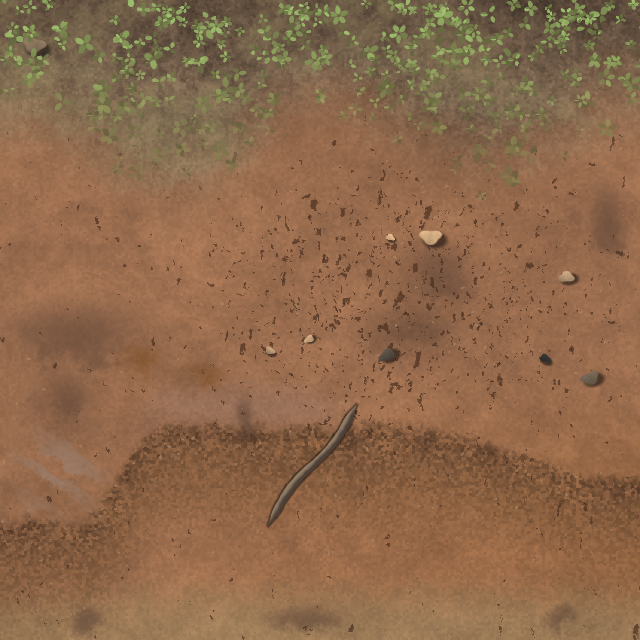
Reproduce this texture procedurally as a Shadertoy shader.

```glsl
// Wet clay bank: sprouting topsoil above, scattered stones, a gritty ridge and a fallen stick.

float hash(vec2 p) {
  vec3 q = fract(p.xyx * .1031);
  q += dot(q, q.yzx + 33.33);
  return fract((q.x + q.y) * q.z);
}
float fade(float a, float b, float d) { return 1. - smoothstep(a, b, d); }
mat2 turn(float a) { return mat2(cos(a), sin(a), -sin(a), cos(a)); }

// Offset from the nearest scattered point (xy), its id (z), blended tone (w)
vec4 cell(vec2 p) {
  vec2 base = floor(p), sum = vec2(0);
  vec3 best = vec3(9);
  for (int k = 0; k < 9; k++) {
    vec2 c = base + vec2(k % 3 - 1, k / 3 - 1);
    vec2 o = p - c - .15 - .7 * vec2(hash(c), hash(c + 47.));
    float id = hash(c + 91.);
    if (dot(o, o) < dot(best.xy, best.xy)) best = vec3(o, id);
    sum += exp(-6. * dot(o, o)) * vec2(id, 1);
  }
  return vec4(best, sum.x / sum.y);
}

float mottle(vec2 p) {
  float total = 0., amp = .85;
  for (int i = 0; i < 5; i++) {
    total += amp * (cell(p + 60.).w - .5);
    p = turn(.6) * p * 2.1 + 17.;
    amp *= .62;
  }
  return total;
}

float soilEdge(float x) { return .76 + .05 * cos(x * 13. - .3); }

float ridgeHeight(float x) {
  return .19 + .15 * smoothstep(.12, .26, x) - .02 * smoothstep(.33, .6, x) - .07 * smoothstep(.66, .95, x);
}

// Rosette of leaves: coverage (x) and tone (y)
vec2 sprout(vec2 p, float scale) {
  vec3 c = cell(p * scale + scale).xyz;
  vec2 root = p - c.xy / scale;
  float clump = .5 + .5 * sin(root.x * 31. + 2. * sin(root.y * 19.)) * sin(root.y * 27.);
  float density = smoothstep(-.04, .12, root.y - soilEdge(root.x)) * (.12 + .5 * clump);
  density *= .45 + .55 * smoothstep(.1, .25, root.x);
  float sector = 6.2832 / (3. + floor(3. * fract(c.z * 13.)));
  float a = (atan(c.y, c.x) + c.z * 40.) / sector, fold = (fract(a) - .5) * sector;
  vec2 leaf = length(c.xy) * vec2(cos(fold), sin(fold)) - vec2(.24, 0);
  float d = length(leaf / vec2(.19, .12)) / (.75 + .4 * fract(c.z * 71.));
  float grows = step(hash(vec2(c.z * 900., scale)), density);
  return vec2(grows * fade(.75, 1.2, d), hash(vec2(floor(a) + 9., c.z * 300.)));
}

// Small crumb, squashed at a random angle
float crumb(vec2 p, float scale, float density) {
  vec3 c = cell(p * scale + scale).xyz;
  vec2 q = turn(c.z * 20.) * c.xy * vec2(1, 1.7);
  float r = .12 + .25 * fract(c.z * 57.);
  return step(fract(c.z * 133.), density) * fade(.65 * r, r, length(q) + .05 * sin(q.x * 23.));
}

void mainImage(out vec4 fragColor, in vec2 fragCoord) {
  vec2 p = fragCoord / iResolution.xy;
  float broad = mottle(p * vec2(5, 7)), rough = mottle(p * 32. + 5.);
  vec2 w = p + .02 * vec2(broad, rough);
  float grit = cell(p * 210.).z - .5;

  // Clay, paler along the foot
  vec3 col = mix(vec3(.61, .43, .31), vec3(.6, .41, .27), p.x * fade(.2, .45, p.y));
  col = mix(col, vec3(.61, .48, .34), fade(.015, .12, w.y));
  col *= 1. + .13 * broad + .09 * rough;

  // Ridge with a pale wet lip and dark gravel under it
  float below = ridgeHeight(p.x) - p.y + .025 * broad + .012 * rough;
  float lip = fade(0., .05, abs(below + .035)) * fade(.08, .2, abs(p.x - .38));
  col = mix(col, vec3(.62, .47, .39), .6 * lip);
  float under = smoothstep(-.015, .015, below), gravel = under * exp(-max(below, 0.) * 14.);
  col = mix(col, vec3(.53, .37, .24), .6 * under * fade(.06, .19, below));
  col = mix(col, vec3(.32, .22, .16), gravel * (.5 + .5 * rough));
  col *= 1. + grit * (.08 + .45 * gravel);

  // Damp stains: centre and radii, the last two ochre
  vec4 stains[11] = vec4[](vec4(.945, .65, .035, .07), vec4(.13, .47, .13, .06),
    vec4(.1, .37, .06, .06), vec4(.68, .57, .07, .06), vec4(.64, .48, .08, .05),
    vec4(.375, .35, .02, .045), vec4(.88, .037, .03, .02), vec4(.14, .037, .025, .02),
    vec4(.48, .03, .07, .025), vec4(.22, .435, .04, .03), vec4(.31, .41, .05, .025));
  for (int i = 0; i < 11; i++) {
    float d = length((w - stains[i].xy) / stains[i].zw) - .6 * rough - .3 * broad;
    col = mix(col, i < 9 ? vec3(.34, .25, .2) : vec3(.46, .28, .12), .52 * fade(.1, 1.25, d));
  }
  float silt = fade(.2, 1.2, length(w - vec2(.09, .26)) * 12.);
  silt *= smoothstep(-.3, .8, sin(dot(w, vec2(70, 110))) + rough);
  col = mix(col, vec3(.6, .5, .44), .65 * silt);

  // Crumbs gather around the middle
  float spread = fade(.3, 1.3, length((p - vec2(.62, .53)) / vec2(.34, .2)));
  for (float s = 38.; s < 101.; s += 31.)
    col = mix(col, vec3(.27, .17, .11), .65 * crumb(w, s, .025 + .3 * spread));
  col = mix(col, vec3(.68, .53, .4), .6 * crumb(p, 85., .02 + .1 * gravel + .04 * spread));

  // Topsoil
  float soil = smoothstep(-.06, .13, p.y - soilEdge(p.x) + .07 * broad + .025 * rough);
  vec3 earth = mix(vec3(.47, .39, .31), vec3(.38, .31, .25), smoothstep(.85, 1., p.y));
  col = mix(col, earth * (1. + .25 * broad + .28 * rough + .2 * grit), soil * .95);
  col = mix(col, vec3(.47, .45, .29), .3 * soil * smoothstep(-.1, .5, broad + .4 * rough));

  // Stick
  vec2 q = turn(-.906) * (p - vec2(.488, .273));
  q.y += .005 * sin(q.x * 34.);
  float girth = (.006 + .0015 * rough) * fade(.09, .122, abs(q.x));
  float ends = fade(.117, .122, abs(q.x));
  col *= 1. - .5 * ends * fade(girth, girth + .005, abs(q.y));
  vec3 bark = mix(vec3(.3, .25, .22), vec3(.56, .48, .39), smoothstep(-.003, .004, q.y + .003 * rough));
  col = mix(col, bark, ends * fade(-.001, .001, abs(q.y) - girth));

  // Stones: centre, radius, tone from slate to cream
  vec4 stones[9] = vec4[](vec4(.673, .63, .019, 1), vec4(.61, .629, .008, 1), vec4(.483, .47, .009, .95),
    vec4(.422, .452, .009, .8), vec4(.885, .567, .014, .75), vec4(.922, .409, .016, .4),
    vec4(.852, .44, .01, .05), vec4(.605, .445, .015, .25), vec4(.053, .93, .02, .55));
  for (int i = 0; i < 9; i++) {
    vec4 s = stones[i];
    float seed = float(i) * 2.4;
    q = turn(.5 * sin(seed)) * (p - s.xy) * vec2(1, 1.5) / s.z;
    float edge = .9 + .15 * sin(3. * atan(q.y, q.x) + seed);
    col *= 1. - .5 * fade(.7, 1.3, length(q - vec2(.35, -.4)));
    vec3 rock = mix(vec3(.2), vec3(.86, .7, .53), s.w) * (.93 + .15 * q.y + .2 * rough);
    col = mix(col, rock, fade(edge - .15, edge + .08, length(q)));
  }

  // Sprouts, fresh at the top and olive lower down
  float fresh = smoothstep(.72, .98, p.y);
  for (float s = 27.; s < 48.; s += 10.) {
    vec2 leaf = sprout(p + .004 * vec2(rough, broad), s);
    vec3 green = mix(vec3(.5, .47, .29), vec3(.55, .68, .38), fresh * (.35 + .65 * leaf.y));
    col = mix(col, green * (.75 + .4 * leaf.y), leaf.x * (.65 + .3 * fresh));
  }
  fragColor = vec4(clamp(col, 0., 1.), 1);
}
```
